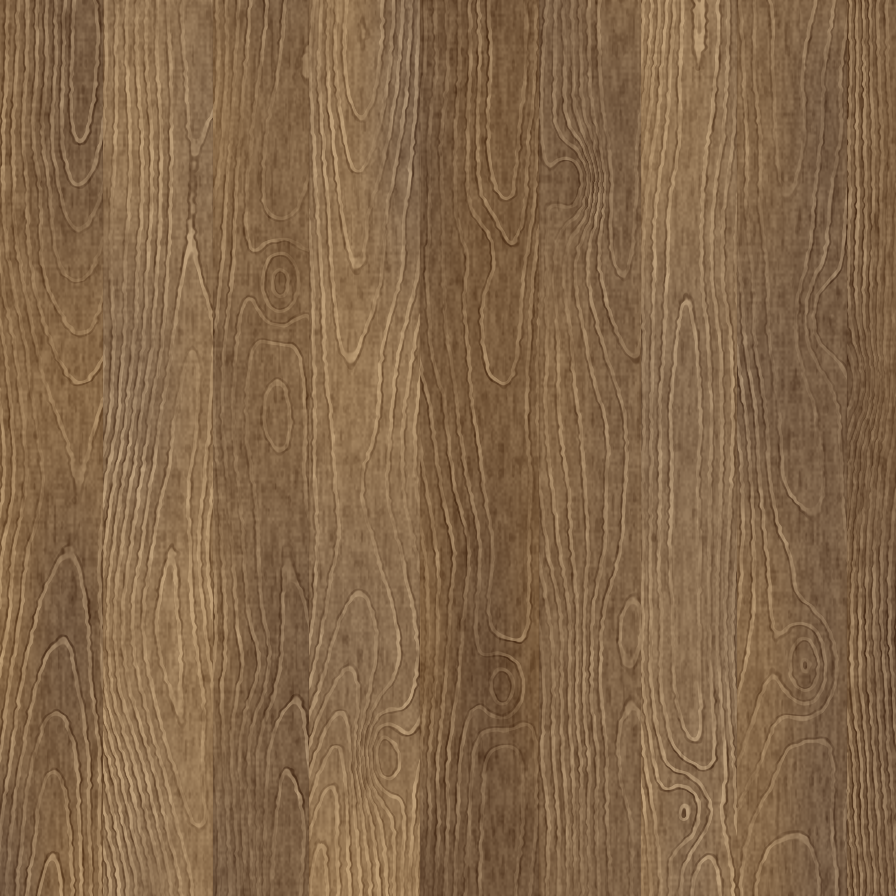
Reproduce this texture procedurally as a WebGL 1 fragment shader.

```glsl
precision highp float;
uniform vec2 u_resolution;

float hash(vec2 p) {
  vec3 q = fract(vec3(p.xyx) * 0.1031);
  q += dot(q, q.yzx + 33.33);
  return fract((q.x + q.y) * q.z);
}

float noise(vec2 p) {
  vec2 i = floor(p), f = fract(p);
  f = f * f * (3.0 - 2.0 * f);
  return mix(mix(hash(i), hash(i + vec2(1.0, 0.0)), f.x),
             mix(hash(i + vec2(0.0, 1.0)), hash(i + vec2(1.0)), f.x), f.y);
}

// Sum over the seams left of x, each adding its own weight
float pastSeams(vec4 left, vec4 right, vec4 a, vec4 b) {
  return dot(left, a) + dot(right, b);
}

// Growth rings cut lengthwise: x is the ring count, y the knot shade
vec2 growthRings(vec2 p, float id) {
  float seed = id * 17.3 + 5.0;
  float pith = (hash(vec2(seed, 2.0)) - 0.5) * 0.15
             + 0.05 * (noise(vec2(seed, p.y * 3.0)) - 0.5);
  float depth = 0.006 + 0.075 * noise(vec2(seed + 40.0, p.y * 2.2));
  float rings = mix(85.0, 120.0, hash(vec2(seed, 8.0)))
              * length(vec2(p.x - pith, depth));
  rings += 2.6 * noise(vec2(p.x * 15.0 + seed, p.y * 4.0));
  rings += 0.6 * noise(vec2(p.x * 28.0 + seed, p.y * 13.0));

  // Knots push the rings aside
  float shade = 0.0;
  for (int k = 0; k < 3; k++) {
    vec2 cell = vec2(seed, float(k) + 11.0);
    vec2 center = vec2((hash(cell) - 0.5) * 0.09,
                       (float(k) + hash(cell + 7.0)) / 3.0);
    vec2 d = (p - center) / vec2(0.025, 0.05);
    float bump = exp(-dot(d, d)) * smoothstep(0.4, 0.9, hash(cell + 19.0));
    rings += 4.0 * bump;
    shade += bump;
  }
  return vec2(rings, shade);
}

void main() {
  vec2 p = gl_FragCoord.xy / u_resolution;
  float px = 1.0 / u_resolution.x;

  // Eight uneven seams make nine planks
  vec4 seamsA = vec4(0.115, 0.238, 0.345, 0.469);
  vec4 seamsB = vec4(0.602, 0.715, 0.822, 0.945);
  vec4 a = step(seamsA, vec4(p.x)), b = step(seamsB, vec4(p.x));
  float id = pastSeams(a, b, vec4(1.0), vec4(1.0));

  // Tone changes at every seam
  vec4 softA = smoothstep(seamsA - px, seamsA + px, vec4(p.x));
  vec4 softB = smoothstep(seamsB - px, seamsB + px, vec4(p.x));
  float tone = 0.41 + pastSeams(softA, softB, vec4(0.18, -0.15, 0.14, -0.25),
                                vec4(0.14, 0.13, -0.12, -0.10));

  // Ring density turns the ring count into a distance on the canvas
  vec2 q = vec2(p.x - 0.055 - 0.1186 * id, p.y);
  vec2 grain = growthRings(q, id);
  vec2 slope = vec2(growthRings(q + vec2(0.001, 0.0), id).x,
                    growthRings(q + vec2(0.0, 0.001), id).x) - grain.x;
  float density = max(length(slope) * 1000.0, 20.0);

  // Thin ragged ridges of even width, each with a shadowed side
  float ragged = noise(vec2(p.x * 110.0, p.y * 170.0)) - 0.5;
  float width = min(0.0024, 0.25 / density);
  float across = (fract(grain.x + 0.0024 * ragged * density) - 0.5)
               / (density * width);
  float ridge = 1.0 - smoothstep(0.45, 1.1, abs(across));
  float groove = 1.0 - smoothstep(0.1, 0.7, abs(across - 1.3));
  float relief = mix(0.25, 1.3, noise(vec2(p.x * 24.0 + id * 9.0, p.y * 7.0)))
               * mix(0.6, 1.3, noise(vec2(p.x * 90.0, p.y * 45.0)));

  // Fine fibres, short pores, saw marks and broad stains
  float fibre = noise(vec2(p.x * 310.0, p.y * 45.0 + id * 7.0)) - 0.5;
  float pore = smoothstep(0.68, 0.9, noise(vec2(p.x * 260.0 + 31.0, p.y * 70.0)));
  float saw = noise(vec2(p.x * 45.0, p.y * 290.0)) - 0.5;
  float sawn = smoothstep(0.4, 0.7, noise(vec2(id * 3.7, p.y * 2.0)));
  float stain = noise(vec2(p.x * 13.0 + id * 5.0, p.y * 3.5)) - 0.5;
  float speck = noise(p * vec2(410.0, 290.0) + 31.0) - 0.5;

  float v = tone - 0.02 + relief * (0.36 * ridge - 0.28 * groove);
  v += 0.26 * fibre + 0.10 * saw * sawn + 0.24 * stain + 0.18 * speck;
  v -= 0.14 * pore + 0.10 * grain.y;

  // Thin dark joint between planks
  vec4 gap = min(abs(seamsA - p.x), abs(seamsB - p.x));
  float joint = min(min(gap.x, gap.y), min(gap.z, gap.w));
  v -= 0.10 * (1.0 - smoothstep(0.0004, 0.0022, joint));

  vec3 darkOak = vec3(0.35, 0.24, 0.145);
  vec3 paleOak = vec3(0.70, 0.585, 0.445);
  vec3 color = mix(darkOak, paleOak, clamp(v, -0.15, 1.1));
  color += vec3(0.024, 0.0, -0.036) * stain;
  gl_FragColor = vec4(color, 1.0);
}
```
